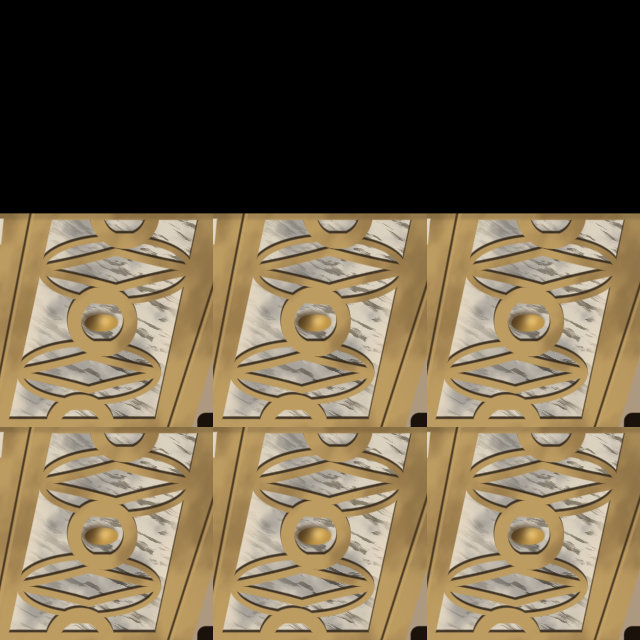
Reproduce this pattern procedurally as a WebGL 1 fragment shader.

```glsl
precision highp float;
uniform vec2 u_resolution;

const float TILES = 3.0;
const float FILLED_ROWS = 2.0;
const float SHEAR = 0.215;

float hash(vec2 p) {
  vec3 q = fract(p.xyx * 0.1031);
  q += dot(q, q.yzx + 33.33);
  return fract((q.x + q.y) * q.z);
}

float noise(vec2 p) {
  vec2 i = floor(p);
  vec2 f = fract(p);
  f = f * f * (3.0 - 2.0 * f);
  return mix(mix(hash(i), hash(i + vec2(1, 0)), f.x),
             mix(hash(i + vec2(0, 1)), hash(i + vec2(1, 1)), f.x), f.y);
}

float fbm(vec2 p) {
  float sum = 0.0;
  float gain = 0.5;
  for (int i = 0; i < 4; i++) {
    sum += gain * noise(p);
    p = p * 2.03 + 17.3;
    gain *= 0.5;
  }
  return sum / 0.9375;
}

float cover(float d, float soft) { return 1.0 - smoothstep(-soft, soft, d); }

float ellipse(vec2 p, vec2 r) {
  float k = length(p / r);
  return k * (k - 1.0) / max(length(p / (r * r)), 0.001);
}

// Signed distance to a line leaning left as y grows downward
float leaning(vec2 p, float lean, float offset) {
  return (p.x + lean * p.y - offset) / sqrt(1.0 + lean * lean);
}

float ringBand(vec2 p, float outer, float inner) {
  float r = length(p);
  float hole = max(r - inner, abs(p.y) - inner * 0.92);
  return max(r - outer, -hole);
}

// Oval plate pierced by a diamond and four crescents
float lensBand(vec2 p) {
  float x = abs(p.x) / 0.285;
  float diamond = abs(p.y) - 0.068 * (1.0 - x) + 0.012 * x * (1.0 - x);
  float crescent = max(ellipse(p, vec2(0.333, 0.135)), 0.036 - diamond);
  return max(ellipse(p, vec2(0.365, 0.161)), -min(diamond, crescent));
}

float windowPane(vec2 p) {
  float side = max(leaning(p, -SHEAR, 0.0) * 0.0 - leaning(p, SHEAR, 0.25),
                   leaning(p, SHEAR, 0.935));
  return max(side, abs(p.y - 0.4975) - 0.4665);
}

float metalwork(vec2 p) {
  vec2 c = p - vec2(0.48, 0.508);
  float d = -windowPane(p);
  for (int i = -1; i <= 1; i++) {
    d = min(d, ringBand(c - float(i) * vec2(-0.104, 0.505), 0.164, 0.099));
  }
  for (int i = 0; i < 2; i++) {
    float s = float(i) * 2.0 - 1.0;
    float size = 0.965 - 0.035 * s;
    d = min(d, lensBand((c - s * vec2(-0.064, 0.241)) / size) * size);
  }
  return d;
}

vec3 marble(vec2 p) {
  float cloud = fbm(p * vec2(5.0, 6.0) + 4.0);
  vec2 along = vec2(p.x * 0.9 + p.y * 0.45, p.y * 0.9 - p.x * 0.45);
  float vein = fbm(along * vec2(13.0, 60.0) + cloud * 4.0);
  float veined = smoothstep(0.4, 0.75, p.x + SHEAR * p.y) * 0.6 + 0.25;
  vec3 col = mix(vec3(0.65, 0.63, 0.60), vec3(0.86, 0.82, 0.75),
                 smoothstep(0.32, 0.65, cloud));
  col -= veined * 0.38 * smoothstep(0.48, 0.75, vein);
  float edge = abs(p.x + SHEAR * p.y - 0.59) / 0.34;
  float warm = smoothstep(0.75, 1.0, edge) * smoothstep(0.2, 0.35, p.y);
  return mix(col, vec3(0.90, 0.85, 0.76), warm * 0.75);
}

vec3 brass(vec2 p) {
  float sheen = fbm(vec2(p.x + SHEAR * p.y, p.y) * vec2(5.0, 3.5) + 9.0);
  vec3 col = mix(vec3(0.61, 0.49, 0.30), vec3(0.74, 0.61, 0.38),
                 smoothstep(0.25, 0.62, sheen));
  col *= 1.0 - 0.12 * smoothstep(0.8, 1.0, p.x) * (1.0 - p.y);
  return col * mix(0.87, 1.0, smoothstep(0.015, 0.04, p.y));
}

vec3 knob(vec2 p) {
  float glow = exp(-40.0 * dot(p + vec2(-0.012, 0.012), p + vec2(-0.012, 0.012)) / 0.04);
  float lit = smoothstep(-0.08, 0.04, p.x + p.y * 0.6);
  vec3 col = mix(vec3(0.34, 0.25, 0.13), vec3(0.74, 0.58, 0.28), lit);
  return col + vec3(0.20, 0.20, 0.17) * glow;
}

void main() {
  vec2 grid = gl_FragCoord.xy / u_resolution * TILES;
  float soft = 0.75 * TILES / min(u_resolution.x, u_resolution.y) + 0.001;
  vec2 p = vec2(fract(grid.x), 1.0 - fract(grid.y));
  vec3 shade = vec3(0.20, 0.15, 0.09);

  // Stone, knob, cut lower rims and brass face
  float metal = metalwork(p);
  float rim = metalwork(p + vec2(0.002, 0.012));
  vec3 col = marble(p);
  vec2 k = p - vec2(0.475, 0.513);
  col = mix(col, shade * 1.6, 0.6 * cover(ellipse(k + vec2(0.012, 0.008), vec2(0.085, 0.047)), 0.015));
  col = mix(col, knob(k), cover(ellipse(k, vec2(0.078, 0.041)), soft));
  col = mix(col, shade, 0.9 * cover(rim, soft));
  col = mix(col, brass(p), cover(metal, soft));

  // Frame grooves with a lit edge
  float left = leaning(p, 0.193, 0.143);
  float right = leaning(p, 0.319, 1.107);
  float groove = min(abs(left), abs(right));
  float lip = min(abs(left - 0.014), abs(right - 0.014));
  col = mix(col, vec3(0.78, 0.65, 0.41), 0.5 * cover(lip - 0.006, soft));
  col = mix(col, shade * 1.25, 0.9 * cover(groove - 0.005, soft));

  // Background beyond the frame
  float beyond = leaning(p, 0.30, 1.20);
  col = mix(col, vec3(0.68, 0.60, 0.50), cover(-beyond, soft));
  float corner = length(max(vec2(0.965, 0.975) - p, 0.0)) - 0.04;
  col = mix(col, vec3(0.10, 0.07, 0.04), cover(corner, soft));
  float sliver = max(leaning(p, 0.10, 0.02), abs(p.y - 0.085) - 0.06);
  col = mix(col, vec3(0.88, 0.84, 0.76), cover(sliver, soft));

  col *= cover(grid.y - FILLED_ROWS, soft);
  gl_FragColor = vec4(clamp(col, 0.0, 1.0), 1.0);
}
```
